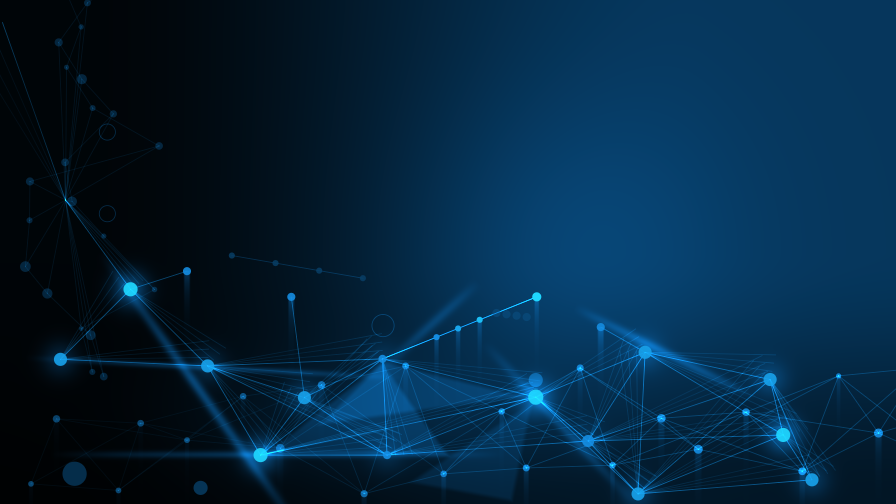
This background is drawn by a Shadertoy shader. Its source:

```glsl
// A glowing network of nodes and fine links over a deep blue backdrop.
// Hubs are joined whenever they lie close together; hashed nodes fill the
// lower band and the dim left column. Units: canvas height = 1.

const vec3 TINT = vec3(.06, .59, 1.);
const vec3 LINE_COLOR = vec3(.06, .5, .78);
const vec3 BLUE = vec3(.08, .55, .88);
const vec3 CYAN = vec3(.12, .84, 1.);
const vec3 DIM = vec3(.03, .25, .41);
const vec2 GLOW = vec2(1.1, .5);
const vec2 CORNER = vec2(.005, .955);
const vec2 LEFT_FAN = vec2(.13, .603);
const vec2 BRANCH_TIP = vec2(1.065, .411);
const float REACH = .4, LINE_HALF = .0008, BAND_STEP = .085;
const int HUB_COUNT = 14, BAND_COUNT = 22, COLUMN_COUNT = 20;

// Anchor hubs: x, y, radius
const vec3 HUBS[14] = vec3[14](
  vec3(.12, .287, .013), vec3(.259, .426, .014), vec3(.412, .274, .013),
  vec3(.517, .097, .014), vec3(.604, .211, .013), vec3(.759, .288, .008),
  vec3(.768, .097, .008), vec3(1.063, .212, .015), vec3(1.167, .125, .012),
  vec3(1.266, .02, .013), vec3(1.28, .301, .013), vec3(1.528, .247, .013),
  vec3(1.554, .137, .014), vec3(1.611, .048, .013));

float hash(float n) { n = fract(n * .1031); n *= n + 33.33; n *= n + n; return fract(n); }

float cover(float d) { return clamp(.5 - d * iResolution.y, 0., 1.); }

// Distance to a segment, and position along it
vec2 segment(vec2 p, vec2 a, vec2 b) {
  vec2 e = b - a;
  float h = clamp(dot(p - a, e) / dot(e, e), 0., 1.);
  return vec2(length(p - a - e * h), h);
}

float line(vec2 p, vec2 a, vec2 b) { return cover(segment(p, a, b).x - LINE_HALF); }

// One main line plus faint strands that open out towards b
float link(vec2 p, vec2 a, vec2 b, float spread) {
  vec2 side = normalize(vec2(a.y - b.y, b.x - a.x)) * spread;
  float sum = line(p, a, b);
  for (int k = 1; k <= 3; k++) sum += .28 * line(p, a, b + side * float(k) / 3.);
  return sum * (.35 + .65 * exp(-6. * min(length(p - a), length(p - b))));
}

// Soft beam, brightest halfway along
float beam(vec2 p, vec2 a, vec2 b, float width) {
  vec2 s = segment(p, a, b);
  return exp(-s.x * s.x / (width * width)) * 4. * s.y * (1. - s.y);
}

float edge(vec2 p, vec2 a, vec2 b) {
  vec2 e = normalize(b - a), q = p - a;
  return e.x * q.y - e.y * q.x;
}

// Triangle with counter-clockwise corners
float facet(vec2 p, vec2 a, vec2 b, vec2 c) {
  return smoothstep(0., .012, min(edge(p, a, b), min(edge(p, b, c), edge(p, c, a))));
}

void disc(inout vec3 col, vec2 p, vec2 c, float r, vec3 tint, float alpha) {
  col = mix(col, tint, alpha * cover(length(p - c) - r));
}

// Fading strip below a node
float trail(vec2 p, vec2 c, float r) {
  float drop = c.y - p.y;
  return (1. - smoothstep(r * .4, r, abs(p.x - c.x))) * step(0., drop) * exp(-max(drop, 0.) * 28.);
}

vec2 bandNode(int i) {
  float n = float(i);
  return vec2((n + .2 + .6 * hash(n + 7.)) * BAND_STEP, .02 + .14 * mod(n, 2.) + .13 * hash(n + 41.));
}

vec2 columnNode(int i) {
  float n = float(i);
  return vec2(.36 * hash(n + 13.), .22 + .04 * (n + hash(n + 5.)));
}

vec3 backdrop(vec2 p) {
  float light = .03 + .33 * smoothstep(.15, 1.4, p.x);
  light *= mix(.4, 1., smoothstep(0., .5, p.y));
  vec2 g = p - GLOW, h = (p - vec2(.75, .17)) / vec2(.35, .12);
  return TINT * (light + .14 * exp(-dot(g, g) / .11) + .1 * exp(-dot(h, h)));
}

void mainImage(out vec4 fragColor, in vec2 fragCoord) {
  vec2 p = fragCoord / iResolution.y;
  vec3 col = backdrop(p);
  vec2 low = HUBS[3].xy, peak = HUBS[5].xy, mid = HUBS[7].xy;

  // Lit facets and a dark wedge
  float lit = facet(p, low, vec2(.9, .09), peak) + facet(p, vec2(.62, .15), mid, peak);
  lit += .7 * facet(p, mid, vec2(.8, .04), vec2(1.02, 0.));
  col += TINT * lit * .16;
  col *= 1. - .65 * facet(p, mid, vec2(.56, .105), vec2(.85, .165));

  // Light beams
  float rays = .5 * beam(p, vec2(.76, .27), vec2(.95, .44), .01);
  rays += beam(p, vec2(.2, .5), vec2(.6, -.06), .01);
  rays += .7 * beam(p, vec2(.1, .098), vec2(1., .098), .007);
  rays += .7 * beam(p, vec2(.05, .29), vec2(.8, .25), .006);
  rays += .8 * beam(p, vec2(1.14, .39), vec2(1.5, .21), .009);
  rays += .6 * beam(p, vec2(.96, .32), vec2(1.26, 0.), .01);
  col += TINT * rays * .35;

  // Dim left column, fans and rings
  float web = .5 * link(p, LEFT_FAN, CORNER, .08) + .7 * link(p, LEFT_FAN, HUBS[1].xy, .03);
  for (int i = 0; i < COLUMN_COUNT; i++) {
    vec2 c = columnNode(i);
    web += .12 * (line(p, c, columnNode(i + 2)) + line(p, c, LEFT_FAN));
    disc(col, p, c, .004 + .007 * hash(float(i) + 3.), DIM, .55);
  }
  disc(col, p, vec2(.148, .06), .024, DIM, .7);
  disc(col, p, vec2(.398, .032), .014, DIM, .8);
  float rings = cover(abs(length(p - vec2(.76, .354)) - .022) - LINE_HALF);
  for (float y = .576; y < .8; y += .162) rings += cover(abs(length(p - vec2(.213, y)) - .016) - LINE_HALF);
  col += DIM * rings * .6;

  // Scattered band
  for (int i = 0; i < BAND_COUNT; i++) {
    vec2 c = bandNode(i);
    float power = mix(.15, .6, smoothstep(.2, 1.2, c.x)), r = .005 + .004 * hash(float(i) + 19.);
    for (int k = 1; k <= 3; k++) web += .5 * power * line(p, c, bandNode(i + k));
    col += TINT * trail(p, c, r) * .3 * power;
    disc(col, p, c, r, BLUE, .3 + power);
  }

  // Hub links
  for (int i = 0; i < HUB_COUNT; i++)
    for (int j = i + 1; j < HUB_COUNT; j++) {
      vec2 a = HUBS[i].xy, b = HUBS[j].xy;
      if (distance(a, b) < REACH) web += .75 * link(p, a, b, .05);
    }
  web += link(p, low, mid, .03) + link(p, peak, BRANCH_TIP, 0.);
  col += LINE_COLOR * web;

  // Beaded branches
  vec2 dimStart = vec2(.46, .493), dimEnd = vec2(.72, .448);
  col += DIM * .5 * line(p, dimStart, dimEnd);
  for (int i = 0; i < 4; i++) {
    float t = float(i) / 3.;
    vec2 bead = mix(peak, BRANCH_TIP, i < 3 ? .35 + .14 * float(i) : 1.);
    col += TINT * trail(p, bead, .006) * .25;
    disc(col, p, bead, i < 3 ? .006 : .009, mix(BLUE, CYAN, t), 1.);
    disc(col, p, mix(dimStart, dimEnd, t), .006, DIM, .8);
    disc(col, p, vec2(.985 + .06 * t, .379 - .008 * t), .008, DIM * 1.3, .5);
  }

  // Stalks with hanging light
  for (int i = 0; i < 3; i++) {
    vec2 root = HUBS[i == 0 ? 1 : i == 1 ? 4 : 10].xy;
    vec2 tip = root + (i == 0 ? vec2(.112, .036) : i == 1 ? vec2(-.026, .2) : vec2(-.088, .05));
    col += LINE_COLOR * .5 * line(p, root, tip) + TINT * .3 * trail(p, tip, .008);
    disc(col, p, tip, .008, BLUE, .9);
  }

  // Hubs with halos; the largest burn brightest
  disc(col, p, mid + vec2(0., .034), .014, BLUE, .5);
  for (int i = 0; i < HUB_COUNT; i++) {
    vec3 hub = HUBS[i];
    float d = length(p - hub.xy), hot = smoothstep(.0125, .014, hub.z);
    col += TINT * (.12 + .3 * hot) * exp(-d * d / .0012);
    disc(col, p, hub.xy, hub.z, mix(BLUE, CYAN, hot), .92);
  }
  fragColor = vec4(clamp(col, 0., 1.), 1.);
}
```
